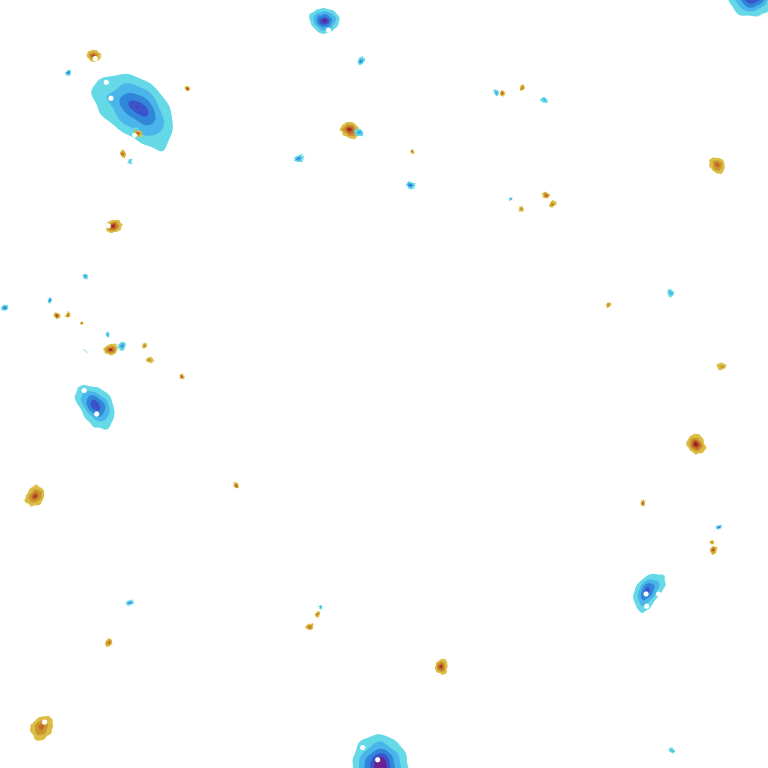
Write a WebGL 1 fragment shader that draws this pattern.

```glsl
precision highp float;
// Sparse islands of stepped blue and gold contours on a white ground, thickest near the left rim.

uniform vec2 u_resolution;

// Counts and sizes (canvas units)
const int LARGE_COUNT = 6;
const int MEDIUM_COUNT = 9;
const int SPECK_COUNT = 50;
const float LARGE_RADIUS = 0.047;
const float LARGE_SHRINK = 0.82;
const vec2 MEDIUM_RADIUS = vec2(0.008, 0.016);
const vec2 SPECK_RADIUS = vec2(0.002, 0.0055);
const float SPECK_GROUP = 3.0;
const float GOLD_SHARE = 0.6;

// Small white nicks bitten out of the islands
const float NICK_CELLS = 60.0;
const float NICK_RADIUS = 0.2;
const float NICK_CHANCE = 0.22;

// Contour heights and colours, from rim to core
const vec4 STEPS = vec4(0.25, 0.45, 0.63, 0.78);
const vec3 GROUND = vec3(1.0);
const vec3 BLUE_RIM = vec3(0.40, 0.85, 0.90);
const vec3 BLUE_LIGHT = vec3(0.29, 0.71, 0.92);
const vec3 BLUE_MID = vec3(0.19, 0.53, 0.85);
const vec3 BLUE_DEEP = vec3(0.23, 0.33, 0.80);
const vec3 BLUE_CORE = vec3(0.42, 0.13, 0.56);
const vec3 GOLD_RIM = vec3(0.86, 0.74, 0.27);
const vec3 GOLD_LIGHT = vec3(0.80, 0.59, 0.18);
const vec3 GOLD_MID = vec3(0.76, 0.42, 0.17);
const vec3 GOLD_DEEP = vec3(0.66, 0.20, 0.13);
const vec3 GOLD_CORE = vec3(0.50, 0.05, 0.12);

const float PI = 3.14159265;

float hash(float n) {
  return fract(sin(n * 12.9898 + 4.137) * 43758.547);
}

// Layered sines, roughly -1 to 1
float waves(vec2 p) {
  float broad = sin(3.1 * p.x + sin(2.3 * p.y)) * sin(2.7 * p.y + 1.3);
  float fine = sin(7.3 * p.x - 2.1 * p.y) * sin(6.1 * p.y + 3.4 * p.x);
  return 0.6 * broad + 0.4 * fine;
}

// Point on a square ring around the middle of the canvas
vec2 ringPoint(float angle, float halfSide) {
  vec2 d = vec2(cos(angle), sin(angle));
  return 0.5 + d / max(abs(d.x), abs(d.y)) * halfSide;
}

// Angle gathered towards the left, for s in 0..1
float leftAngle(float s) {
  float t = 2.0 * s - 1.0;
  return PI + PI * t * pow(abs(t), 0.4);
}

// Cellular nicks: 0 inside a nick, 1 elsewhere
float nickMask(vec2 p, float pixel) {
  vec2 cell = floor(p * NICK_CELLS);
  float id = cell.x + 71.0 * cell.y;
  vec2 spot = 0.3 + 0.4 * vec2(hash(id), hash(id + 0.37));
  float d = length(fract(p * NICK_CELLS) - spot) - NICK_RADIUS;
  float edge = 0.7 * pixel * NICK_CELLS;
  return max(step(NICK_CHANCE, hash(id + 0.71)), smoothstep(-edge, edge, d));
}

// Paints one island; offset is measured from its centre
vec3 island(vec3 base, vec2 offset, float radius, float turn, float stretch,
            float rough, float peak, float gold, float seed, float mask, float pixel) {
  if (length(offset) > radius * 2.5) return base;
  float c = cos(turn), s = sin(turn);
  vec2 u = vec2(c * offset.x + s * offset.y, c * offset.y - s * offset.x) / radius;
  u *= vec2(1.0 / stretch, stretch);
  u.y += (stretch - 1.0) * u.x * u.x;
  float height = (1.0 - length(u) + rough * waves(u + seed)) * peak;
  float edge = 0.7 * pixel / radius * peak;
  vec4 bands = smoothstep(STEPS - edge, STEPS + edge, vec4(height));
  vec3 color = mix(BLUE_RIM, GOLD_RIM, gold);
  color = mix(color, mix(BLUE_LIGHT, GOLD_LIGHT, gold), bands.x);
  color = mix(color, mix(BLUE_MID, GOLD_MID, gold), bands.y);
  color = mix(color, mix(BLUE_DEEP, GOLD_DEEP, gold), bands.z);
  color = mix(color, mix(BLUE_CORE, GOLD_CORE, gold), bands.w);
  return mix(base, color, smoothstep(-edge, edge, height) * mask);
}

void main() {
  vec2 p = gl_FragCoord.xy / u_resolution;
  float pixel = 1.0 / min(u_resolution.x, u_resolution.y);
  float mask = nickMask(p, pixel);
  vec3 color = GROUND;

  // Large blue islands, stepping round the rim and shrinking
  for (int i = 0; i < LARGE_COUNT; i++) {
    float n = float(i);
    float sway = cos(1.5 * n + 0.8);
    vec2 center = ringPoint(2.3 + 2.4 * n, 0.43 - 0.1 * sway);
    color = island(color, p - center, LARGE_RADIUS * pow(LARGE_SHRINK, n), 2.0 * n - 0.7,
                   1.17 + 0.2 * sway, 0.1, 0.9 - 0.15 * sway, 0.0, n * 1.7, mask, pixel);
  }

  // Medium gold islands, mostly on the left
  for (int i = 0; i < MEDIUM_COUNT; i++) {
    float n = float(i) + 20.0;
    vec2 center = ringPoint(leftAngle(fract(n * 0.618)), mix(0.32, 0.48, hash(n)));
    color = island(color, p - center, mix(MEDIUM_RADIUS.x, MEDIUM_RADIUS.y, hash(n + 0.2)),
                   n * 1.9, 1.12, 0.14, mix(0.6, 0.85, hash(n + 0.4)), 1.0, n, mask, pixel);
  }

  // Specks of both colours in loose groups
  for (int i = 0; i < SPECK_COUNT; i++) {
    float n = float(i) + 50.0;
    float group = floor(n / SPECK_GROUP) + 200.0;
    float spread = mix(0.04, 0.3, hash(group + 0.3));
    vec2 center = ringPoint(leftAngle(hash(group)), mix(0.27, 0.48, hash(group + 0.6)));
    center += spread * (vec2(hash(n + 0.1), hash(n + 0.5)) - 0.5);
    color = island(color, p - center, mix(SPECK_RADIUS.x, SPECK_RADIUS.y, hash(n + 0.8)), n * 2.3,
                   1.15, 0.3, mix(0.4, 0.75, hash(n + 0.9)), step(hash(n + 0.7), GOLD_SHARE), n, mask, pixel);
  }

  gl_FragColor = vec4(color, 1.0);
}
```
